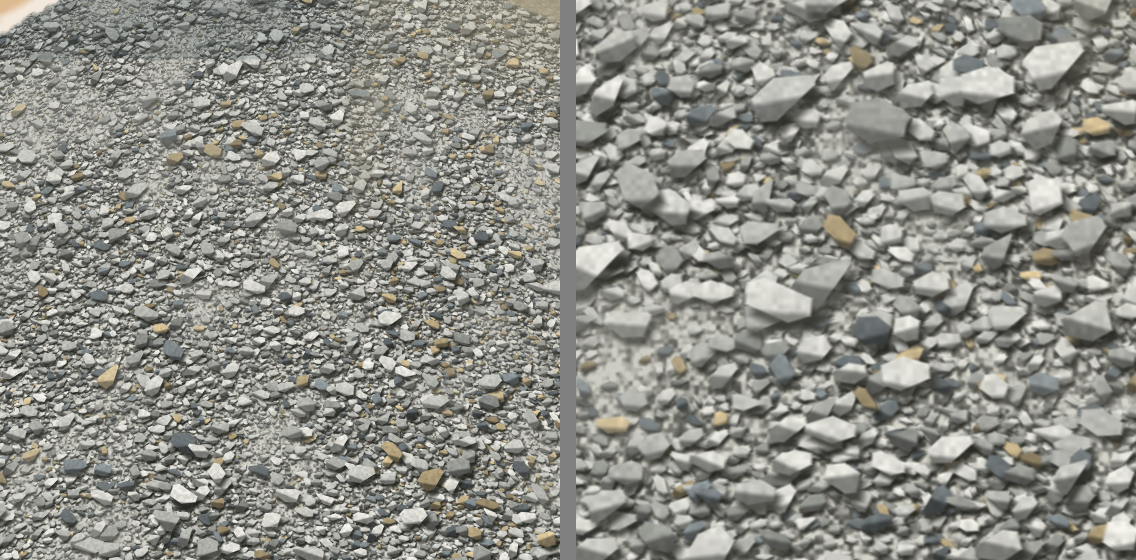
Left: the whole. Right: its middle third, enlarged.
Write a Shadertoy shader that draws this texture.

```glsl
const int LAYERS = 5;
const float FINEST_CELL = 0.0090;
const float LAYER_GROWTH = 1.46;
const float NEAR_SCALE = 1.14;
const float SCALE_FALLOFF = 0.50;
const float EDGE_SOFTNESS = 0.0013;
const float SHADOW_STRENGTH = 0.76;
const vec2 SHADOW_OFFSET = vec2(0.20, -0.34);
const vec3 STONE_DARK = vec3(0.50, 0.51, 0.49);
const vec3 STONE_LIGHT = vec3(0.90, 0.90, 0.87);
const vec3 STONE_TAN = vec3(0.73, 0.66, 0.51);
const vec3 STONE_SLATE = vec3(0.44, 0.47, 0.48);
const vec3 SHADOW = vec3(0.13, 0.13, 0.11);
const vec3 GRIT_DARK = vec3(0.30, 0.30, 0.28);
const vec3 GRIT_LIGHT = vec3(0.84, 0.84, 0.80);
const vec3 DUST = vec3(0.69, 0.69, 0.66);
const vec3 SAND = vec3(0.72, 0.68, 0.57);
const vec3 PALE_GROUND = vec3(0.95, 0.91, 0.86);
const vec3 WARM_GROUND = vec3(0.87, 0.73, 0.57);

vec3 hash3(vec2 p) {
    vec3 q = fract(p.xyx * vec3(0.1031, 0.1030, 0.0973));
    q += dot(q, q.yxz + 33.33);
    return fract((q.xxy + q.yzz) * q.zyx);
}

float noise(vec2 p) {
    vec2 i = floor(p), f = fract(p);
    f = f * f * (3.0 - 2.0 * f);
    float low = mix(hash3(i).x, hash3(i + vec2(1, 0)).x, f.x);
    float high = mix(hash3(i + vec2(0, 1)).x, hash3(i + vec2(1, 1)).x, f.x);
    return mix(low, high, f.y);
}

// Slope perspective: stones shrink towards the top
float slopeScale(float y) {
    return NEAR_SCALE - SCALE_FALLOFF * y;
}

vec2 toSlope(vec2 uv) {
    float s = slopeScale(uv.y);
    return vec2((uv.x - 0.5) / s, -log(s / NEAR_SCALE) / SCALE_FALLOFF);
}

float dustAmount(vec2 p) {
    float patches = 0.65 * noise(p * 7.0 + 3.0) + 0.35 * noise(p * 19.0);
    return smoothstep(0.48, 0.80, patches + 0.10 * p.y);
}

// Irregular six-sided outline, negative inside
float stoneOutline(vec2 p, vec3 front, vec3 back) {
    float d = -1.0;
    vec2 n = vec2(1.0, 0.0);
    for (int k = 0; k < 3; k++) {
        float side = dot(n, p);
        d = max(d, max(side - mix(0.46, 1.0, front[k]), -side - mix(0.46, 1.0, back[k])));
        n = mat2(0.5, 0.866, -0.866, 0.5) * n;
    }
    return d;
}

vec3 stoneColour(vec3 pick, float tanShare) {
    vec3 colour = mix(STONE_DARK, STONE_LIGHT, sqrt(pick.x));
    if (pick.y < tanShare) colour = STONE_TAN * mix(0.75, 1.2, pick.x);
    else if (pick.y > 0.91) colour = STONE_SLATE * mix(0.8, 1.25, pick.x);
    return colour;
}

vec3 addStones(vec3 colour, vec2 p, float cell, float density, float scale, float tanShare, float seed) {
    vec2 home = floor(p / cell);
    for (int row = 1; row >= -1; row--)
    for (int col = -1; col <= 1; col++) {
        vec2 id = home + vec2(col, row);
        vec3 place = hash3(id + seed);
        vec2 centre = (id + 0.1 + 0.8 * place.xy) * cell;
        if (place.z > density * (1.0 - 0.65 * dustAmount(centre))) continue;

        vec3 front = hash3(id + seed + 71.3);
        vec3 back = hash3(id + seed + 137.9);
        vec3 pick = hash3(id + seed + 211.7);
        float radius = cell * mix(0.42, 0.63, pick.z);
        vec2 q = (p - centre) / radius;
        if (dot(q, q) > 4.0) continue;

        float angle = (front.x + back.y - 1.0) * 1.1;
        float c = cos(angle), s = sin(angle);
        mat2 turn = mat2(c, -s, s, c);
        vec2 flatten = vec2(0.82, 1.30);
        float soft = EDGE_SOFTNESS / (scale * radius);

        // Cast shadow
        float shade = stoneOutline(turn * (q - SHADOW_OFFSET) * flatten, front, back);
        colour = mix(colour, SHADOW, SHADOW_STRENGTH * smoothstep(0.16 + soft, -0.12 - soft, shade));

        // Lit top and darker lower face
        float body = stoneOutline(turn * q * flatten, front, back);
        float crest = q.y + 0.26 + (front.z - 0.5) * 0.5 + (back.x - 0.5) * 0.9 * q.x;
        float lit = smoothstep(-soft - 0.05, soft + 0.05, crest);
        float speckle = noise(p * 260.0 + seed) - 0.5;
        vec3 face = stoneColour(pick, tanShare) * mix(0.57, 1.0, lit);
        face *= 1.0 + 0.16 * speckle + 0.07 * q.y;
        colour = mix(colour, face, smoothstep(soft, -soft, body));
    }
    return colour;
}

void mainImage(out vec4 fragColor, in vec2 fragCoord) {
    vec2 uv = fragCoord / iResolution.xy;
    vec2 p = toSlope(uv);
    float scale = slopeScale(uv.y);
    float dust = dustAmount(p);
    float tanShare = 0.035 + 0.09 * smoothstep(0.45, 1.0, uv.x);

    // Fine grit bed
    float grit = 0.55 * noise(p * 330.0) + 0.45 * noise(p * 190.0 + 9.0);
    vec3 colour = mix(GRIT_DARK, GRIT_LIGHT, smoothstep(0.12, 0.85, grit + 0.12 * dust));

    // Stones from small to large
    float cell = FINEST_CELL;
    for (int i = 0; i < LAYERS; i++) {
        float density = mix(0.82, 0.13, pow(float(i) / float(LAYERS - 1), 1.25));
        colour = addStones(colour, p, cell, density, scale, tanShare, float(i) * 17.0 + 40.0);
        cell *= LAYER_GROWTH;
    }

    // Dust veil and sandy streaks on the right
    float wander = 0.66 + 0.07 * (noise(uv * 6.0) - 0.5);
    float streak = smoothstep(0.07, 0.0, abs(uv.x - wander)) * smoothstep(0.40, 0.75, uv.y);
    float farSand = smoothstep(0.55, 1.0, uv.x) * smoothstep(0.75, 1.0, uv.y);
    colour = mix(colour, DUST, 0.24 * dust + 0.10 * smoothstep(0.3, 0.9, uv.y));
    colour = mix(colour, SAND, 0.30 * streak * noise(uv * 14.0) + 0.38 * farSand);

    // Shaded heap behind the ridge
    float ridge = 0.893 + 0.010 * (noise(vec2(uv.x * 18.0, 2.0)) - 0.5);
    float behind = smoothstep(-0.004, 0.004, uv.y - ridge) * smoothstep(0.75, 0.50, uv.x);
    colour *= mix(vec3(1.0), vec3(0.84, 0.86, 0.87), behind);

    // Bare ground in the upper corners
    float ragged = 0.012 * (noise(uv * 70.0) - 0.5);
    float leftGround = uv.y - 0.935 - 0.63 * uv.x + ragged;
    vec3 ground = mix(PALE_GROUND, WARM_GROUND, smoothstep(0.018, 0.045, leftGround));
    colour = mix(colour, ground, smoothstep(-0.006, 0.006, leftGround));
    float rightGround = uv.y - 1.0 + 0.45 * (uv.x - 0.90) + ragged;
    colour = mix(colour, SAND * 0.92, 0.8 * smoothstep(-0.008, 0.008, rightGround));

    fragColor = vec4(clamp(colour, 0.0, 1.0), 1.0);
}
```
